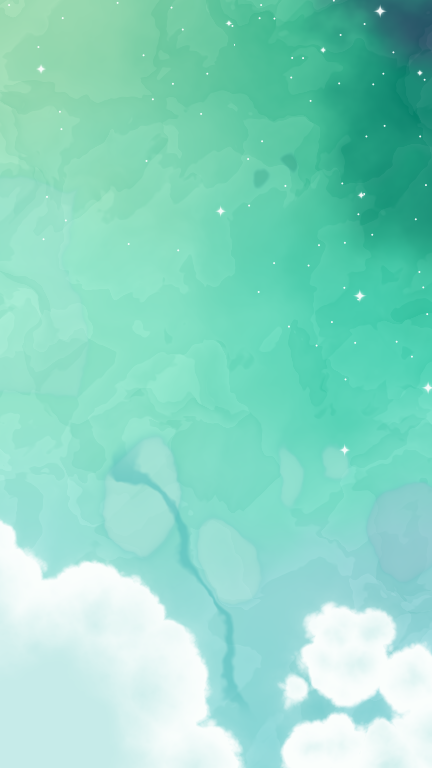
A WebGL 1 fragment shader for this background:

```glsl
precision highp float;
// Watercolour sky in mint and teal, with small stars above and soft clouds below.
uniform vec2 u_resolution;

#define STAR_GRID 16.0
#define STAR_AMOUNT 0.62
#define STAR_RADIUS 0.0036
#define WASH_STRENGTH 0.045
#define WASH_LAYERS 4
#define CLOUD_SOFTNESS 0.009
#define CLOUD_BILLOW 0.07

const vec3 WHITE = vec3(0.98, 0.995, 0.99);
const vec3 CLOUD_SHADE = vec3(0.74, 0.91, 0.90);
const vec3 DEEP_GREEN = vec3(0.10, 0.54, 0.46);
const vec3 NIGHT_BLUE = vec3(0.19, 0.36, 0.43);
const vec3 TEAL_INK = vec3(0.28, 0.72, 0.72);
const vec3 PALE_WASH = vec3(0.68, 0.89, 0.85);

float hash(vec2 p) {
  return fract(sin(dot(p, vec2(127.1, 311.7))) * 43758.5453);
}

float noise(vec2 p) {
  vec2 i = floor(p), f = fract(p);
  f = f * f * (3.0 - 2.0 * f);
  return mix(mix(hash(i), hash(i + vec2(1, 0)), f.x),
             mix(hash(i + vec2(0, 1)), hash(i + vec2(1, 1)), f.x), f.y);
}

// x: smooth fractal noise, y: puffy fractal noise with creases
vec2 fractal(vec2 p) {
  vec2 sum = vec2(0.0);
  float amp = 0.5;
  for (int i = 0; i < 5; i++) {
    float n = noise(p);
    sum += amp * vec2(n, abs(2.0 * n - 1.0));
    p = mat2(1.6, 1.2, -1.2, 1.6) * p + 7.3;
    amp *= 0.5;
  }
  return sum;
}

float inside(float d, float soft) { return 1.0 - smoothstep(-soft, soft, d); }
float puff(vec2 p, float x, float y, float r) { return length(p - vec2(x, y)) - r; }

// Vertical colour ramps on both sides, with the dark upper right corner
vec3 sky(vec2 p) {
  vec3 left = mix(vec3(0.58, 0.87, 0.84), vec3(0.58, 0.90, 0.79), smoothstep(0.4, 1.0, p.y));
  left = mix(left, vec3(0.62, 0.86, 0.70), smoothstep(1.1, 1.75, p.y));
  vec3 right = mix(vec3(0.50, 0.82, 0.84), vec3(0.58, 0.83, 0.84), smoothstep(0.0, 0.4, p.y));
  right = mix(right, vec3(0.45, 0.86, 0.77), smoothstep(0.42, 0.68, p.y));
  right = mix(right, vec3(0.28, 0.81, 0.69), smoothstep(0.65, 1.0, p.y));
  right = mix(right, vec3(0.22, 0.73, 0.58), smoothstep(1.0, 1.4, p.y));
  vec3 col = mix(left, right, smoothstep(0.0, 1.05, p.x));
  float green = length((p - vec2(1.0, 1.5)) * vec2(1.0, 0.85));
  col = mix(col, DEEP_GREEN, 0.95 * (1.0 - smoothstep(0.05, 0.32, green)));
  float night = length((p - vec2(1.0, 1.76)) * vec2(0.8, 1.0));
  return mix(col, NIGHT_BLUE, 1.0 - smoothstep(0.04, 0.24, night));
}

// Tint inside a shape, with pigment gathered along its rim
vec3 wash(vec3 col, float d, vec3 tint, float amount) {
  col = mix(col, tint, amount * inside(d, 0.005) * (1.0 - 0.6 * smoothstep(0.0, 0.2, -d)));
  return mix(col, TEAL_INK, 0.3 * amount * exp(-abs(d) * 160.0));
}

vec3 stains(vec3 col, vec2 p, float wobble) {
  for (int i = 0; i < WASH_LAYERS; i++) {
    float k = float(i);
    float n = fractal(p * (2.2 + k) + wobble + k * 13.7).x - 0.44 - 0.03 * k;
    float body = smoothstep(0.0, 0.012, n) * exp(-max(n, 0.0) * 7.0);
    col += WASH_STRENGTH * (mod(k, 2.0) * 2.0 - 1.0) * body * vec3(1.0, 0.5, 0.6);
  }
  vec2 q = p + 0.14 * (wobble - 0.5);
  col = wash(col, max(q.x - 0.18, abs(q.y - 1.1) - 0.24), PALE_WASH, 0.3);
  col = wash(col, puff(q * vec2(1.0, 0.6), 0.31, 0.36, 0.075), PALE_WASH, 0.65);
  col = wash(col, puff(q * vec2(1.0, 0.8), 0.51, 0.37, 0.09), PALE_WASH, 0.5);
  col = wash(col, puff(q * vec2(1.0, 0.4), 0.69, 0.28, 0.03), PALE_WASH, 0.4);
  col = wash(col, puff(q * vec2(1.0, 0.5), 0.79, 0.36, 0.025), PALE_WASH, 0.45);
  col = wash(col, puff(q, 0.93, 0.54, 0.10), vec3(0.58, 0.78, 0.81), 0.55);
  col = wash(col, puff(q, 0.655, 1.385, 0.022), DEEP_GREEN, 0.3);
  col = wash(col, puff(q, 0.585, 1.35, 0.017), DEEP_GREEN, 0.25);
  // Ink stream running down beside the left cloud
  float stream = abs(q.x - 0.27 - 0.44 * (0.76 - q.y) - 0.02 * sin(q.y * 26.0));
  float span = smoothstep(0.1, 0.2, p.y) * (1.0 - smoothstep(0.66, 0.78, p.y));
  return mix(col, TEAL_INK, 0.5 * span * inside(stream - 0.035 * wobble, 0.006));
}

float sparkle(vec2 p, float x, float y, float size) {
  vec2 d = abs(p - vec2(x, y)) / size;
  float rays = 1.0 - smoothstep(0.7, 1.15, sqrt(d.x) + sqrt(d.y));
  return max(rays, exp(-dot(d, d) * 9.0));
}

float stars(vec2 p) {
  vec2 cell = floor(p * STAR_GRID);
  float h = hash(cell + 3.1);
  vec2 spot = 0.15 + 0.7 * vec2(hash(cell + 17.0), hash(cell + 41.0));
  float density = smoothstep(0.1, 1.0, 0.7 * p.x + 0.5 * (p.y - 0.85)) * step(0.82, p.y);
  float r = length(fract(p * STAR_GRID) - spot) / STAR_GRID;
  float s = (1.0 - smoothstep(0.2, 1.0, r / STAR_RADIUS)) * step(h, STAR_AMOUNT * density);
  s = max(s, max(sparkle(p, 0.88, 1.752, 0.020), sparkle(p, 0.095, 1.618, 0.017)));
  s = max(s, max(sparkle(p, 0.53, 1.724, 0.012), sparkle(p, 0.748, 1.662, 0.012)));
  s = max(s, max(sparkle(p, 0.972, 1.609, 0.012), sparkle(p, 0.836, 1.326, 0.013)));
  s = max(s, max(sparkle(p, 0.511, 1.289, 0.017), sparkle(p, 0.833, 1.093, 0.020)));
  return max(s, max(sparkle(p, 0.991, 0.88, 0.020), sparkle(p, 0.798, 0.736, 0.018)));
}

float leftCloud(vec2 p) {
  float d = min(puff(p, -0.08, 0.38, 0.20), puff(p, 0.22, 0.33, 0.15));
  d = min(d, min(puff(p, 0.33, 0.17, 0.17), puff(p, 0.45, 0.0, 0.125)));
  return min(d, puff(p, 0.1, 0.1, 0.35));
}

float upperCloud(vec2 p) {
  float d = min(puff(p, 0.78, 0.31, 0.08), puff(p, 0.85, 0.30, 0.07));
  d = min(d, min(puff(p, 0.75, 0.25, 0.07), puff(p, 0.82, 0.24, 0.09)));
  return min(d, min(puff(p, 0.69, 0.185, 0.035), puff(p, 0.95, 0.20, 0.085)));
}

float lowerCloud(vec2 p) {
  float d = min(puff(p, 0.72, 0.05, 0.07), puff(p, 0.79, 0.055, 0.075));
  return min(d, min(puff(p, 0.90, 0.01, 0.10), puff(p, 1.0, 0.08, 0.10)));
}

vec3 cloud(vec3 col, float d, vec2 p, float depth) {
  vec2 n = fractal(p * 9.0);
  d += CLOUD_BILLOW * (0.42 - n.y);
  float shade = smoothstep(0.0, depth, -d + 0.12 * (n.x - 0.5));
  vec3 body = mix(WHITE, CLOUD_SHADE, 0.85 * shade);
  col = mix(col, WHITE, 0.22 * exp(-max(d, 0.0) * 45.0));
  return mix(col, body, inside(d, CLOUD_SOFTNESS));
}

void main() {
  vec2 p = gl_FragCoord.xy / u_resolution.x;
  p.y *= 1.7778 * u_resolution.x / u_resolution.y;
  float wobble = fractal(p * 5.0 + 2.0).x;
  vec2 drift = vec2(wobble, fractal(p * 4.0 + 31.0).x) - 0.5;
  vec3 col = stains(sky(p + 0.28 * drift), p, wobble);
  col = mix(col, WHITE, 0.95 * stars(p));
  col = cloud(col, upperCloud(p), p, 0.13);
  col = cloud(col, lowerCloud(p), p + 4.0, 0.13);
  col = cloud(col, leftCloud(p), p + 9.0, 0.22);
  gl_FragColor = vec4(col, 1.0);
}
```
